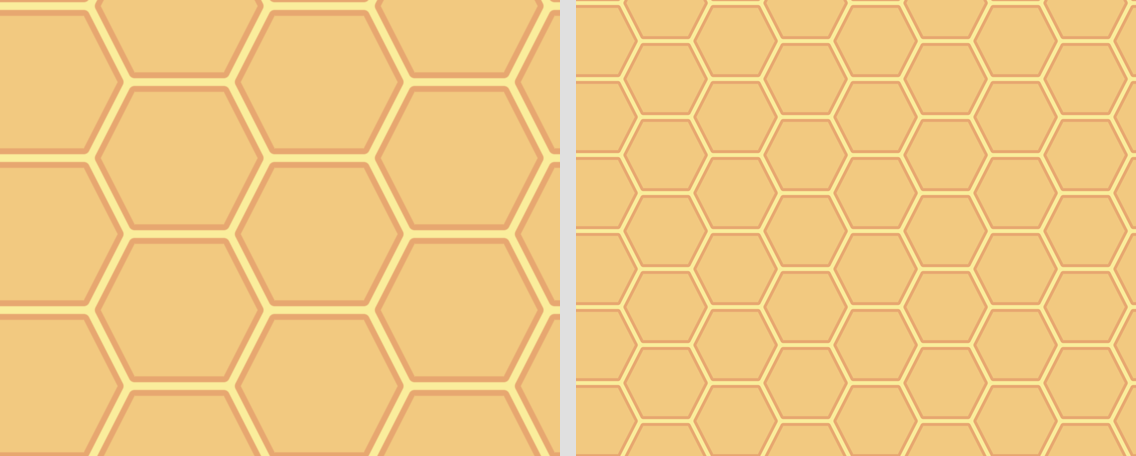
Left: one tile. Right: repeated 2 by 2.
Reproduce this pattern procedurally as a WebGL 1 fragment shader.

```glsl
precision highp float;
// Honeycomb of wide hexagons: amber cells, each with a darker rim, parted by
// pale wax walls. Two offset lattices of cells are folded into one quadrant,
// and the distance to the nearest cell core selects fill, rim or wall.

uniform vec2 u_resolution;

const vec2 REPEATS = vec2(2.0, 3.0);      // whole periods across and down
const vec2 PERIOD = vec2(1.84615, 1.0);   // size of one period, in cell heights
const vec2 PHASE = vec2(0.140, 0.460);    // first cell centre, in periods
const float SLANT = 0.128;                // half the run of a slanted side
const float WALL_HALF = 0.0255;           // half the width of the wax wall
const float RIM_WIDTH = 0.0389;

const vec3 AMBER = vec3(0.95, 0.79, 0.50);
const vec3 RIM = vec3(0.907, 0.655, 0.44);
const vec3 WAX = vec3(0.98, 0.93, 0.61);

float segmentDistance(vec2 p, vec2 a, vec2 b) {
  vec2 ab = b - a;
  float t = clamp(dot(p - a, ab) / dot(ab, ab), 0.0, 1.0);
  return length(p - a - ab * t);
}

// Signed distance to a hexagon whose sides are moved inwards by inset.
float hexagonDistance(vec2 p, vec2 period, float slant, float inset) {
  p = abs(p);
  float halfHeight = 0.5 * period.y;
  float tipX = 0.25 * period.x + slant;
  vec2 normal = normalize(vec2(halfHeight, 2.0 * slant));
  float reach = normal.x * tipX - inset;
  float top = halfHeight - inset;
  vec2 tip = vec2(reach / normal.x, 0.0);
  vec2 corner = vec2((reach - normal.y * top) / normal.x, top);
  float edge = min(segmentDistance(p, tip, corner),
                   segmentDistance(p, vec2(0.0, top), corner));
  float side = max(dot(p, normal) - reach, p.y - top);
  return side > 0.0 ? edge : -edge;
}

// Offset from the nearest lattice centre, wrapped to one period.
vec2 wrapCentred(vec2 q, vec2 period) {
  return (fract(q + 0.5) - 0.5) * period;
}

float honeycombDistance(vec2 q, vec2 period, float slant, float inset) {
  float even = hexagonDistance(wrapCentred(q, period), period, slant, inset);
  float odd = hexagonDistance(wrapCentred(q + 0.5, period), period, slant, inset);
  return min(even, odd);
}

float softStep(float edge, float d, float blur) {
  return smoothstep(edge - blur, edge + blur, d);
}

void main() {
  vec2 q = gl_FragCoord.xy / u_resolution * REPEATS - PHASE;
  float pixel = REPEATS.y * PERIOD.y / u_resolution.y;
  float d = honeycombDistance(q, PERIOD, SLANT, WALL_HALF + RIM_WIDTH);

  // Layers from the cell core outwards
  vec3 color = mix(AMBER, RIM, softStep(0.0, d, pixel));
  color = mix(color, WAX, softStep(RIM_WIDTH, d, pixel));
  gl_FragColor = vec4(color, 1.0);
}
```
